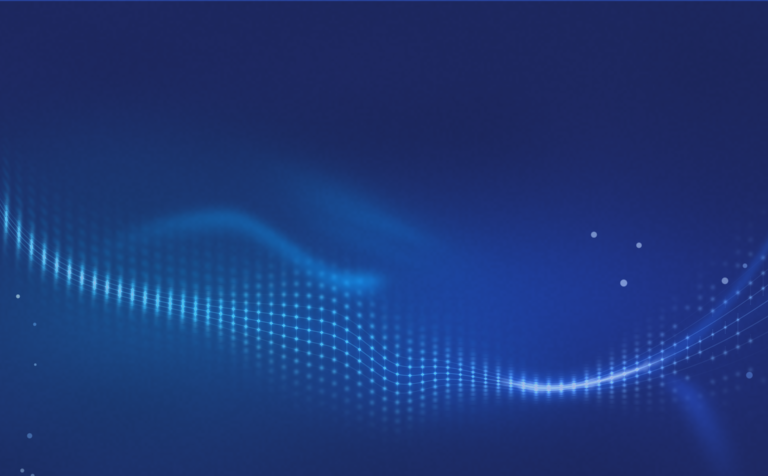
Write a WebGL 2 fragment shader that draws this background.

```glsl
#version 300 es
precision highp float;
// A glowing lattice of dots and threads follows a curved ridge over a navy haze.
// The haze is a sum of soft blobs; the lattice snaps each point to its nearest
// column and row, which narrow to a bright pinch and open again at the right.
uniform vec2 u_resolution;
out vec4 fragColor;

float hash(vec2 p) {
    vec3 q = fract(vec3(p.xyx) * 0.1031);
    q += dot(q, q.yzx + 33.33);
    return fract((q.x + q.y) * q.z);
}

float noise(vec2 p) {
    vec2 i = floor(p), f = fract(p);
    f = f * f * (3.0 - 2.0 * f);
    return mix(mix(hash(i), hash(i + vec2(1, 0)), f.x),
               mix(hash(i + vec2(0, 1)), hash(i + vec2(1, 1)), f.x), f.y);
}

float bell(float t) { return exp(-t * t); }

float blob(vec2 p, vec2 center, vec2 radius) {
    vec2 q = (p - center) / radius;
    return exp(-dot(q, q));
}

// Height of the lattice's central row
float ridge(float x) {
    return 0.423 - 0.18 * x + 0.136 * exp(-10.0 * x)
         - 0.035 * smoothstep(0.68, 0.84, x) - 0.024 * bell((x - 0.84) / 0.07)
         + 0.81 * pow(max(x - 1.12, 0.0), 1.55);
}

float rowSpacing(float x) {
    return 0.004 + 0.021 * bell((x - 0.7) / 0.25)
         + 0.07 * max(x - 1.2, 0.0) + 0.008 * (1.0 - smoothstep(0.0, 0.6, x));
}

vec3 haze(vec2 p) {
    vec3 c = vec3(0.11, 0.152, 0.37);
    c += vec3(-0.015, 0.13, 0.15) * blob(p, vec2(0.38, 0.36), vec2(0.55, 0.2));
    c += vec3(0.0, 0.05, 0.16) * blob(p, vec2(0.98, 0.37), vec2(0.36, 0.2));
    c += vec3(0.01, 0.03, 0.11) * blob(p, vec2(1.42, 0.35), vec2(0.38, 0.25));
    c += vec3(-0.005, 0.035, 0.04) * blob(p, vec2(0.3, 0.08), vec2(0.6, 0.2));
    c += vec3(-0.005, 0.04, 0.05) * blob(p, vec2(0.25, 0.65), vec2(0.4, 0.13));
    c += vec3(0.0, 0.04, 0.1) * blob(p, vec2(0.95, 0.19), vec2(0.25, 0.08));
    // Slanted veil above the second wave
    vec2 veil = vec2(p.x, p.y + 0.4 * (p.x - 0.72));
    float wisps = 0.7 + 0.6 * noise(veil * vec2(7.0, 30.0));
    c += vec3(-0.02, 0.085, 0.11) * wisps * blob(veil, vec2(0.75, 0.56), vec2(0.17, 0.06));
    return c * (0.95 + 0.06 * noise(p * vec2(4.0, 7.0)) + 0.04 * noise(p * 150.0));
}

// Out-of-focus wave behind the lattice, and the beam falling from the pinch
vec3 softWaves(vec2 p) {
    float left = min(p.x - 0.48, 0.0);
    float crest = 0.542 - 0.135 * smoothstep(0.47, 0.75, p.x) - 0.9 * left * left;
    float dy = p.y - crest;
    float span = smoothstep(0.15, 0.5, p.x) * (1.0 - smoothstep(0.76, 0.83, p.x));
    vec3 c = vec3(-0.02, 0.12, 0.16) * span * bell(dy / (dy > 0.0 ? 0.022 : 0.03));
    c += vec3(0.0, 0.08, 0.08) * blob(p, vec2(0.75, 0.412), vec2(0.06, 0.018));
    float beamX = 1.37 + sqrt(max(0.223 - p.y, 0.0) / 9.0);
    float beam = bell((p.x - beamX) / 0.035) * (1.0 - smoothstep(0.17, 0.24, p.y));
    return c + vec3(0.02, 0.07, 0.18) * beam * smoothstep(-0.08, 0.2, p.y);
}

vec3 lattice(vec2 p, float px) {
    float pitch = 0.0265;
    float x = (floor(p.x / pitch) + 0.5) * pitch;
    float center = ridge(p.x), gap = rowSpacing(p.x);
    float slope = (ridge(p.x + 0.002) - center) / 0.002;
    float off = (p.y - center) / sqrt(1.0 + slope * slope);
    float rightSide = smoothstep(1.3, 1.45, p.x);
    float row = round((p.y - ridge(x)) / rowSpacing(x));
    float fade = bell(row / mix(2.0, 3.6, smoothstep(0.25, 0.6, p.x)));

    // Dots: round in the middle, softer off the ridge, sparse at the right
    vec2 d = p - vec2(x, ridge(x) + row * rowSpacing(x));
    d.y *= mix(0.55, 1.0, smoothstep(0.35, 0.6, p.x));
    float size = 0.003 + 0.0006 * min(abs(row), 6.0);
    float kept = mix(1.0, 0.8 * step(0.45, hash(vec2(x * 91.0, row + 20.0))), rightSide);
    float dots = bell(length(d) / size) * fade * kept;

    // Tall streaks with pale cores along the left slope
    float leftSide = 1.0 - smoothstep(0.35, 0.62, p.x);
    float streak = bell((p.x - x - 0.1 * off) / 0.0045) * leftSide;
    vec3 streaks = vec3(0.06, 0.22, 0.22) * streak * bell(off / 0.03)
                 + vec3(0.25, 0.15, 0.1) * streak * bell(off / 0.011) * bell((p.x - 0.19) / 0.15);

    // Threads along rows and columns
    float line = round((p.y - center) / gap);
    float across = abs(p.y - center - line * gap) / sqrt(1.0 + slope * slope);
    float thread = 1.0 - smoothstep(0.0, 0.0006 + px, across);
    thread = max(thread, 0.6 * kept * (1.0 - smoothstep(0.0, 0.0006 + px, abs(p.x - x))));
    thread *= bell((p.y - center) / (gap * 2.0)) * 0.24;

    // Blurred columns spreading away from the ridge
    float weave = (0.5 + 0.5 * cos(6.2832 * (p.x / pitch - 0.5)))
                * (0.65 + 0.35 * cos(6.2832 * (p.y - center) / 0.024));
    float spread = bell((p.y - center - 0.03) / 0.1) * (1.0 - smoothstep(0.7, 1.25, p.x));

    // Halo and sparkling core of the pinch, and the soft rim rising to the right
    float pinch = smoothstep(1.02, 1.12, p.x) * (1.0 - smoothstep(1.3, 1.43, p.x));
    float core = 0.0045 + 0.005 * noise(vec2(p.x * 95.0, 4.0));
    float lift = max(p.x - 1.36, 0.0);
    float rim = bell((p.y - center - 1.8 * lift * lift) / 0.02) * smoothstep(1.3, 1.42, p.x);
    vec3 tint = mix(vec3(0.2, 0.45, 0.4), vec3(0.25, 0.38, 0.38), smoothstep(0.8, 1.2, p.x));
    return tint * (dots * (1.0 - 0.4 * leftSide) + thread) + streaks
         + vec3(-0.01, 0.07, 0.08) * weave * spread
         + vec3(0.02, 0.11, 0.24) * bell(off / 0.024) * (0.15 + 0.85 * pinch)
         + vec3(0.4, 0.36, 0.2) * bell(off / core) * pinch
         + vec3(0.01, 0.06, 0.12) * rim;
}

// Drifting specks near both sides
vec3 specks(vec2 p, float px) {
    vec3 c = vec3(0.0);
    for (float i = 0.0; i < 12.0; i++) {
        vec2 h = vec2(hash(vec2(i, 3.7)), hash(vec2(i, 9.2)));
        bool right = mod(i, 2.0) > 0.5;
        vec2 at = right ? vec2(1.22 + 0.37 * h.x, 0.18 + 0.4 * h.y)
                        : vec2(0.02 + 0.11 * h.x, 0.42 * h.y);
        float r = (right ? 0.004 : 0.002) + 0.004 * hash(vec2(i, 5.1));
        float disc = 1.0 - smoothstep(r - px, r + px, length(p - at));
        c += disc * mix(vec3(0.03, 0.12, 0.2), vec3(0.42, 0.42, 0.3), hash(vec2(i, 1.4)));
    }
    return c;
}

void main() {
    float px = 1.0 / u_resolution.y;
    vec2 p = gl_FragCoord.xy * px;
    vec3 color = haze(p) + softWaves(p) + lattice(p, px) + specks(p, px);
    color += vec3(0.04, 0.1, 0.22) * smoothstep(0.996, 0.999, p.y);
    fragColor = vec4(min(color, vec3(0.64, 0.73, 0.92)), 1.0);
}
```
